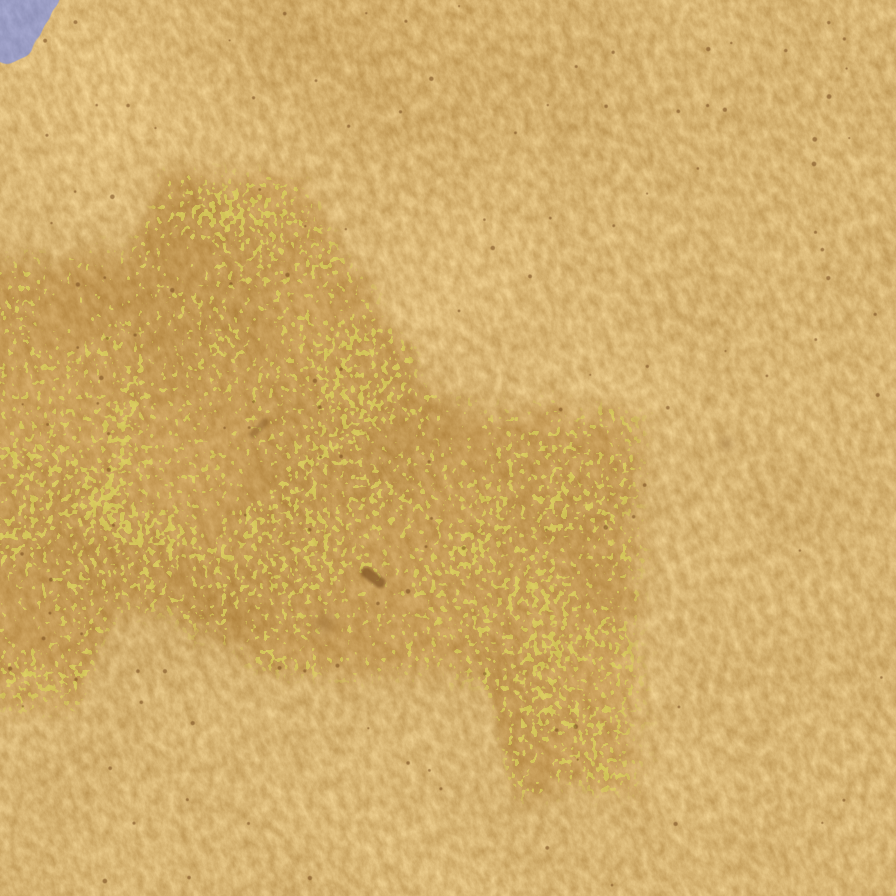
A WebGL 2 fragment shader for this texture:

```glsl
#version 300 es
precision highp float;

uniform vec2 u_resolution;
out vec4 fragColor;

const vec3 PAPER = vec3(0.845, 0.708, 0.452);
const vec3 STAIN = vec3(0.765, 0.595, 0.325);
const vec3 FLECK = vec3(0.845, 0.800, 0.360);
const vec3 INK = vec3(0.610, 0.620, 0.770);
const vec3 SPECK = vec3(0.480, 0.310, 0.130);
const float GRAIN = 0.115;
const float MOTTLE = 0.055;
const float STAIN_RIGHT = 0.717;
const float FLECK_SCALE = 150.0;
const float SPECK_CELLS = 30.0;
const float SPECK_CHANCE = 0.16;

vec2 hash2(vec2 cell) {
    uvec2 v = uvec2(ivec2(cell) + 4096) * 1664525u + 1013904223u;
    v.x += v.y * 1664525u;
    v.y += v.x * 1664525u;
    v ^= v >> 16u;
    v.x += v.y * 1664525u;
    v.y += v.x * 1664525u;
    v ^= v >> 16u;
    return vec2(v & 65535u) / 65536.0;
}

float gradientDot(vec2 cell, vec2 offset) {
    float angle = 6.2832 * hash2(cell).x;
    return dot(vec2(cos(angle), sin(angle)), offset);
}

float gradientNoise(vec2 p) {
    vec2 i = floor(p), f = p - i;
    vec2 w = f * f * f * (f * (f * 6.0 - 15.0) + 10.0);
    vec2 e = vec2(1.0, 0.0);
    return mix(mix(gradientDot(i, f), gradientDot(i + e.xy, f - e.xy), w.x),
               mix(gradientDot(i + e.yx, f - e.yx), gradientDot(i + e.xx, f - e.xx), w.x), w.y);
}

float fbm(vec2 p) {
    float sum = 0.0, amp = 1.0;
    for (int i = 0; i < 4; i++) {
        sum += amp * gradientNoise(p);
        p = mat2(1.6, 1.2, -1.2, 1.6) * p + 7.3;
        amp *= 0.55;
    }
    return sum;
}

float segment(vec2 p, vec2 a, vec2 b) {
    vec2 pa = p - a, ba = b - a;
    return length(pa - ba * clamp(dot(pa, ba) / dot(ba, ba), 0.0, 1.0));
}

float glow(vec2 p, vec2 center, float radius) {
    vec2 d = (p - center) / radius;
    return exp(-dot(d, d));
}

// Positive inside: a band between an upper and a lower profile
float stainDepth(vec2 p) {
    float top = 0.72 + 0.09 * smoothstep(0.13, 0.19, p.x) - 0.26 * smoothstep(0.30, 0.53, p.x);
    float bottom = 0.21 + 0.10 * smoothstep(0.08, 0.14, p.x)
                 - 0.07 * smoothstep(0.16, 0.34, p.x) - 0.13 * smoothstep(0.53, 0.58, p.x);
    return min(min(top - p.y, p.y - bottom), STAIN_RIGHT - p.x);
}

float fleckDensity(vec2 p) {
    float rich = glow(p, vec2(0.65, 0.45), 0.04) + glow(p, vec2(0.53, 0.36), 0.06)
               + glow(p, vec2(0.64, 0.24), 0.07) + glow(p, vec2(0.07, 0.44), 0.08)
               + glow(p, vec2(0.34, 0.39), 0.07) + glow(p, vec2(0.38, 0.57), 0.06)
               + glow(p, vec2(0.27, 0.745), 0.05) + glow(p, vec2(0.15, 0.40), 0.05);
    float bare = glow(p, vec2(0.07, 0.67), 0.08) + glow(p, vec2(0.19, 0.69), 0.06)
               + glow(p, vec2(0.27, 0.51), 0.06) + glow(p, vec2(0.53, 0.53), 0.05)
               + glow(p, vec2(0.40, 0.30), 0.06) + glow(p, vec2(0.04, 0.35), 0.04);
    float streak = smoothstep(0.010, 0.002, segment(p, vec2(0.160, 0.61), vec2(0.120, 0.42)));
    return 0.48 + 0.40 * rich - 0.38 * bare + 0.30 * streak + 0.75 * gradientNoise(p * 19.0);
}

void main() {
    vec2 p = gl_FragCoord.xy / u_resolution;
    float pixel = 1.0 / u_resolution.y;

    // Paper with broad tone, mottling and slanted fibres
    vec2 fibre = mat2(0.94, -0.34, 0.34, 0.94) * p;
    float grain = fbm(fibre * vec2(95.0, 62.0));
    float broad = fbm(p * 5.0 + 3.0);
    vec3 color = PAPER + vec3(0.025) * (glow(p, vec2(0.50, 0.64), 0.16) + glow(p, vec2(0.12, 0.88), 0.14));
    color -= vec3(0.025, 0.035, 0.040) * glow(p, vec2(0.42, 0.98), 0.20);
    color += MOTTLE * broad * vec3(0.6, 0.7, 0.7);

    // Brown stain with a soft, ragged border
    float depth = stainDepth(p) + 0.020 * fbm(p * 22.0);
    float stain = smoothstep(-0.025, 0.040, depth);
    color = mix(color, STAIN + 0.05 * broad, stain * 0.92);
    color += GRAIN * grain * vec3(0.85, 1.0, 1.05) * mix(1.0, 0.7, stain);

    // Yellow flecks
    float chips = gradientNoise(p * FLECK_SCALE * vec2(1.0, 0.82))
                + 0.5 * gradientNoise(p * FLECK_SCALE * 1.6 + 31.0);
    float limit = 0.47 - 0.42 * fleckDensity(p);
    float fleck = smoothstep(limit - 0.05, limit + 0.10, chips) * smoothstep(-0.015, 0.025, depth);
    color = mix(color, FLECK + 0.04 * grain, 0.90 * fleck);

    // Scattered dark specks
    vec2 cell = floor(p * SPECK_CELLS);
    vec2 pick = hash2(cell + 91.0);
    vec2 center = (cell + 0.2 + 0.6 * hash2(cell + 211.0)) / SPECK_CELLS;
    float radius = mix(0.0010, 0.0026, pick.y);
    float speck = step(pick.x, SPECK_CHANCE) * smoothstep(radius + pixel, radius - pixel, length(p - center));
    color = mix(color, SPECK, 0.60 * speck);

    // Larger brown marks
    float mark = smoothstep(0.009, 0.003, segment(p, vec2(0.409, 0.361), vec2(0.424, 0.350)));
    mark += 0.6 * smoothstep(0.007, 0.001, segment(p, vec2(0.282, 0.515), vec2(0.296, 0.529)));
    mark += 0.4 * glow(p, vec2(0.362, 0.304), 0.012) + 0.35 * glow(p, vec2(0.811, 0.505), 0.008);
    color = mix(color, SPECK, 0.65 * min(mark, 1.0));

    // Blue corner patch
    float patchEdge = segment(p, vec2(0.008, 0.961), vec2(0.042, 1.02)) - 0.031 + 0.003 * gradientNoise(p * 60.0);
    color = mix(color, INK + 0.06 * grain, smoothstep(pixel, -pixel, patchEdge));

    fragColor = vec4(clamp(color, 0.0, 1.0), 1.0);
}
```
